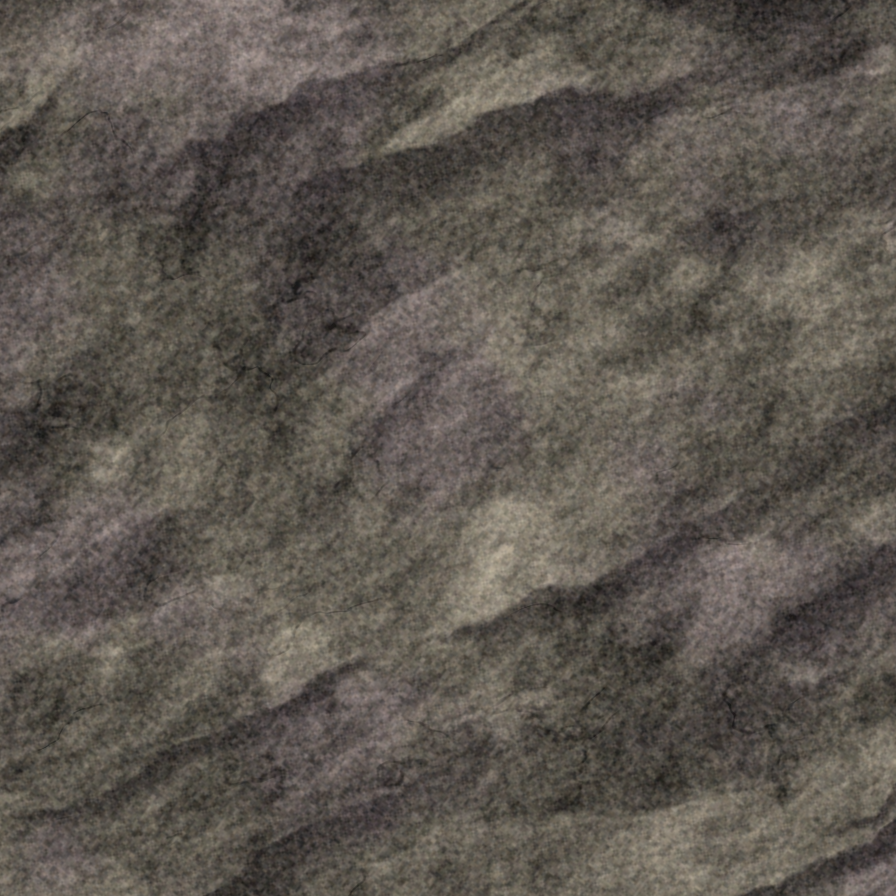
A WebGL 1 fragment shader for this texture:

```glsl
precision highp float;
// Weathered rock face: tilted slabs with crisp lit crests above soft dark undercuts.
// Ledges sit on a jittered grid along the bedding direction, over warped cellular
// facets, fractal mottling, relief shading, cracks and fine grain.
uniform vec2 u_resolution;

float hash(vec2 p) {
  vec3 a = fract(p.xyx * vec3(0.1031, 0.1030, 0.0973));
  a += dot(a, a.yzx + 33.33);
  return fract((a.x + a.y) * a.z);
}

float noise(vec2 p) {
  vec2 i = floor(p), f = fract(p);
  f = f * f * (3.0 - 2.0 * f);
  return mix(mix(hash(i), hash(i + vec2(1.0, 0.0)), f.x),
             mix(hash(i + vec2(0.0, 1.0)), hash(i + 1.0), f.x), f.y);
}

float fbm(vec2 p) {
  float sum = 0.0, amp = 0.5;
  for (int i = 0; i < 5; i++) {
    sum += amp * noise(p);
    p = mat2(1.6, 1.2, -1.2, 1.6) * p + 17.3;
    amp *= 0.5;
  }
  return sum / 0.97;
}

// Tone of planar rock facets, blended narrowly where they meet.
float facets(vec2 p) {
  vec2 base = floor(p);
  float total = 0.0, weight = 0.0;
  for (int j = -1; j <= 1; j++) {
    for (int i = -1; i <= 1; i++) {
      vec2 id = base + vec2(float(i), float(j));
      vec2 d = p - id - vec2(hash(id + 5.1), hash(id + 29.3));
      float w = exp(-38.0 * dot(d, d));
      float facing = hash(id + 61.7) - 0.5;
      total += w * (facing + 0.9 * d.y * (0.3 + facing) + 0.5 * d.x * facing);
      weight += w;
    }
  }
  return total / max(weight, 1e-20);
}

// x: shadow of the undercut faces, y: light on the crests above them.
vec2 ledges(vec2 q) {
  const vec2 cell = vec2(0.42, 0.20);
  vec2 base = floor(q / cell);
  float rough = 0.045 * (fbm(q * vec2(15.0, 19.0)) - 0.5);
  vec2 result = vec2(0.0);
  for (int j = -1; j <= 1; j++) {
    for (int i = -1; i <= 1; i++) {
      vec2 id = base + vec2(float(i), float(j));
      float r1 = hash(id + 3.7), r2 = hash(id + 41.2), r3 = hash(id + 77.9);
      vec2 d = q - (id + 0.15 + 0.7 * vec2(r1, r2)) * cell;
      float halfLength = mix(0.14, 0.30, r3);
      float y = d.y + d.x * (r1 - 0.5) * 0.4 + rough;
      float arch = max(0.0, 1.0 - d.x * d.x / (halfLength * halfLength));
      float depth = mix(0.025, 0.085, r2) * arch;
      float under = 1.0 - smoothstep(-0.005, 0.004, y);
      float fade = 1.0 - smoothstep(0.35 * depth, 1.4 * depth + 0.01, -y);
      float strength = mix(0.3, 1.0, r3) * smoothstep(0.0, 0.4, arch);
      float crest = (1.0 - under) * exp(-max(y, 0.0) / 0.04);
      result = max(result, strength * vec2(under * fade, crest));
    }
  }
  return result;
}

void main() {
  vec2 p = gl_FragCoord.xy / u_resolution;

  // Bedding rises to the right; slow warping bends the slabs.
  float angle = 0.45;
  vec2 q = mat2(cos(angle), -sin(angle), sin(angle), cos(angle)) * p + 2.0;
  vec2 bend = vec2(fbm(p * 3.0 + 5.0), fbm(p * 3.0 + 23.0)) - 0.5;
  q += 0.13 * bend;

  // Broad mottling, bedded streaks, facets and light from the upper left.
  float mottle = fbm(p * 5.5 + bend + 11.0) - 0.5;
  float streak = fbm(q * vec2(3.0, 9.0) + 53.0) - 0.5;
  vec2 slab = q * vec2(4.0, 7.5) + 0.5 * vec2(mottle, streak);
  vec2 bump = q * vec2(9.0, 13.0) + 31.0;
  float slope = fbm(bump) - fbm(bump + vec2(-0.03, 0.07));
  float value = 0.335 + 0.18 * mottle + 0.11 * streak + 0.10 * facets(slab);
  value += clamp(1.1 * slope, -0.08, 0.08);

  // Pale worn patches and rough surface.
  value += 0.09 * smoothstep(0.60, 0.74, fbm(p * vec2(9.0, 12.0) + 90.0));
  value += 0.10 * (fbm(p * 38.0 + 14.0) - 0.5);

  // Undercuts and crests.
  vec2 ledge = ledges(q);
  value += 0.06 * ledge.y;
  value = mix(value, 0.185 + 0.25 * streak + 0.12 * mottle, 0.9 * ledge.x);

  // Short broken cracks.
  float vein = abs(fbm(q * vec2(7.0, 12.0) + 67.0) - 0.5);
  float crack = 1.0 - smoothstep(0.002, 0.022, vein);
  value -= 0.08 * crack * smoothstep(0.55, 0.75, noise(p * 15.0 + 8.0));

  // Sandy grain, turned off the pixel axes.
  vec2 sand = mat2(0.8, 0.6, -0.6, 0.8) * p;
  value += 0.13 * (noise(sand * 200.0) - 0.5) + 0.10 * (noise(sand * 390.0 + 9.0) - 0.5);

  // Olive-brown stone with mauve stains, strongest in the shade.
  float stain = smoothstep(0.45, 0.70, fbm(p * 6.0 + 71.0));
  stain = clamp(0.65 * stain + 0.4 * ledge.x, 0.0, 1.0);
  vec3 tint = mix(vec3(1.06, 1.0, 0.89), vec3(1.08, 0.97, 0.98), stain);
  vec3 speckle = vec3(noise(sand * 240.0 + 13.0), 0.5, noise(sand * 240.0 + 67.0)) - 0.5;
  gl_FragColor = vec4(tint * max(value, 0.10) + 0.03 * speckle, 1.0);
}
```
